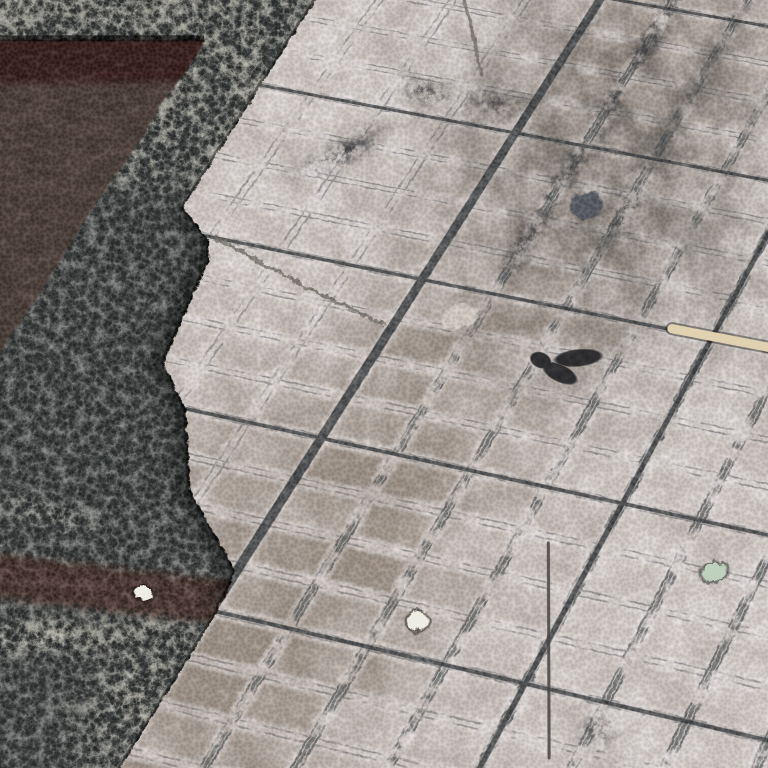
This texture is drawn by a three.js fragment shader. Its source:

```glsl
varying vec2 vUv;

vec2 hash2(vec2 p) {
  return fract(sin(vec2(dot(p, vec2(127.1, 311.7)), dot(p, vec2(269.5, 183.3)))) * 43758.5);
}

float cellular(vec2 p) {
  vec2 cell = floor(p), f = fract(p);
  float nearest = 4.0;
  for (int i = 0; i < 9; i++) {
    vec2 o = vec2(mod(float(i), 3.0), floor(float(i) / 3.0 + 0.01)) - 1.0;
    vec2 q = o + hash2(cell + o) - f;
    nearest = min(nearest, dot(q, q));
  }
  return sqrt(nearest);
}

float mottle(vec2 p) {
  float sum = 0.0, gain = 0.5;
  for (int i = 0; i < 4; i++) {
    sum += gain * cellular(p);
    p = mat2(1.6, 1.2, -1.2, 1.6) * p + 7.3;
    gain *= 0.6;
  }
  return sum;
}

float segment(vec2 p, vec2 a, vec2 b) {
  vec2 pa = p - a, ba = b - a;
  return length(pa - ba * clamp(dot(pa, ba) / dot(ba, ba), 0.0, 1.0));
}

float line(float dist, float width) {
  return 1.0 - smoothstep(width - 0.001, width + 0.001, dist);
}

float oval(vec2 p, float x, float y, float rx, float ry, float turn) {
  float c = cos(turn), s = sin(turn);
  return length(mat2(c, -s, s, c) * (p - vec2(x, y)) / vec2(rx, ry));
}

float disc(float dist) { return 1.0 - smoothstep(0.88, 1.12, dist); }

float glow(float dist) { return exp(-dist * dist); }

float ramp(float d, float a, float b, float rise) {
  return rise * clamp((d - a) / (b - a), 0.0, 1.0);
}

float brokenEdge(float d) {
  return 0.41 + ramp(d, 0.0, 0.271, -0.173) + ramp(d, 0.271, 0.312, 0.034)
    + ramp(d, 0.34, 0.471, -0.059) + ramp(d, 0.471, 0.534, 0.029)
    + ramp(d, 0.534, 0.638, 0.006) + ramp(d, 0.638, 0.745, 0.059)
    + ramp(d, 0.745, 0.8, -0.026) + ramp(d, 0.8, 1.0, -0.124);
}

void main() {
  vec2 p = vUv;
  float d = 1.0 - p.y, grime = mottle(p * 16.0), grit = mottle(p * 75.0);
  float blotch = smoothstep(0.35, 0.7, mix(grime, grit, 0.6));
  vec2 w = p + 0.012 * (vec2(grime, grit) - 0.5);

  // rough concrete
  vec3 ground = mix(vec3(0.21, 0.22, 0.22), vec3(0.49, 0.5, 0.49), smoothstep(0.25, 0.85, grit));
  float worn = 0.75 - 0.75 * smoothstep(0.2, 0.27, d) + glow(oval(p, 0.18, 0.1, 0.06, 0.12, -0.5))
    + glow(oval(p, 0.05, 0.17, 0.11, 0.025, 0.0)) + 0.8 * glow(oval(p, 0.06, 0.33, 0.06, 0.018, -0.2));
  ground = mix(ground, vec3(0.71, 0.7, 0.66), min(worn, 1.0) * blotch);

  // rusty strip and pit
  float strip = 1.0 - smoothstep(0.02, 0.037, abs(w.y - 0.25 + 0.12 * p.x));
  ground = mix(ground, vec3(0.32, 0.23, 0.21) * (0.7 + 0.6 * grit), 0.8 * strip);
  float pit = smoothstep(-0.003, 0.003, min(0.301 - 0.655 * d - w.x, d - 0.052));
  vec3 rust = mix(vec3(0.25, 0.16, 0.15), vec3(0.33, 0.28, 0.26), smoothstep(0.1, 0.125, d + 0.01 * grime));
  ground = mix(ground, rust * (0.75 + 0.45 * mottle(p * vec2(18.0, 65.0))), pit);
  ground *= 1.0 - 0.6 * line(abs(d - 0.05), 0.004) * step(p.x, 0.265);

  // tile coordinates in perspective
  float dx = p.x - 0.553, depth = (d - 0.178 * dx) / (1.0 + 0.065 * dx);
  vec2 tile = vec2((p.x - 0.781 + 0.636 * d) / (0.3835 + 0.096 * d), (depth - 0.151) / (0.197 + 0.0456 * depth));
  vec2 inner = tile * 4.0 + 0.05 * (grit - 0.5);
  vec2 gap = (0.5 - abs(fract(inner) - 0.5)) * vec2(0.079, 0.057);
  vec2 seam = (0.5 - abs(fract(tile) - 0.5)) * vec2(0.316, 0.228);

  // pads with dirt
  float pad = smoothstep(0.005, 0.012, min(gap.x, gap.y));
  float dirt = 0.2 + 0.55 * glow((tile.x - 0.3) / 0.45)
    + 0.3 * smoothstep(1.0, 2.2, tile.y) * (1.0 - smoothstep(0.1, 0.7, tile.x));
  dirt *= 0.35 + 0.39 * pad * (1.0 + hash2(floor(inner)).x);
  dirt += 0.7 * (grime - 0.45);
  vec3 paving = mix(vec3(0.85, 0.83, 0.825), vec3(0.61, 0.565, 0.525), clamp(dirt, 0.0, 1.0));
  float shade = glow(oval(p, 0.8, 0.79, 0.2, 0.24, -0.4));
  paving = mix(paving, vec3(0.45, 0.43, 0.41), shade * (0.25 + 0.6 * smoothstep(0.3, 0.7, grime)));

  // grooves and joints
  float heavy = smoothstep(0.0, 0.25, tile.x);
  float rib = max(line(abs(gap.x - 0.004), 0.0012) * (0.45 + 0.35 * heavy), line(abs(gap.y - 0.0035), 0.001) * 0.5);
  rib = max(rib, line(gap.x, 0.002) * heavy * 0.75) * smoothstep(0.32, 0.6, mottle(p * 28.0 + 4.0));
  paving = mix(paving, vec3(0.35, 0.36, 0.36), rib);
  float joint = max(line(seam.y, 0.0023), line(seam.x, tile.x < 0.5 ? 0.005 : 0.0028));
  paving = mix(paving, vec3(0.17, 0.18, 0.19) + 0.2 * grit, 0.85 * joint);

  // stains and cracks
  float streak = glow((tile.x - 0.25) / 0.045) + 0.5 * glow((tile.x - 0.5) / 0.035);
  float stain = streak * (1.0 - smoothstep(0.6, 1.1, tile.y)) + glow(oval(p, 0.445, 0.8, 0.055, 0.016, 0.45))
    + glow(oval(p, 0.555, 0.88, 0.035, 0.016, -0.3)) + 0.8 * glow(oval(p, 0.645, 0.865, 0.04, 0.025, 0.0))
    + glow(oval(p, 0.815, 0.73, 0.02, 0.03, -0.3)) + 0.8 * glow(oval(p, 0.78, 0.05, 0.025, 0.02, 0.0));
  paving = mix(paving, vec3(0.25, 0.25, 0.26), min(stain, 1.0) * blotch);
  paving = mix(paving, vec3(0.29, 0.31, 0.35), 0.8 * disc(oval(w, 0.762, 0.732, 0.022, 0.018, 0.0)));
  paving = mix(paving, vec3(0.83, 0.81, 0.78), 0.8 * disc(oval(w, 0.599, 0.587, 0.025, 0.016, 0.2)));
  vec2 bend = vec2(0.417, 0.616);
  float crack = min(segment(w, vec2(0.28, 0.69), bend), segment(w, bend, vec2(0.5, 0.577)));
  crack = min(crack, segment(w, vec2(0.603, 1.0), vec2(0.63, 0.9)));
  paving = mix(paving, vec3(0.45, 0.44, 0.41), 0.8 * line(crack, 0.0022));

  // broken rim with cast shadow
  float rim = p.x - brokenEdge(d) + 0.008 * (grit - 0.5);
  ground *= 1.0 - 0.4 * smoothstep(-0.035, 0.0, rim) * smoothstep(0.25, 0.3, d) * (1.0 - smoothstep(0.76, 0.82, d));
  vec3 colour = mix(ground, paving, smoothstep(-0.001, 0.0015, rim));
  colour *= 1.0 - 0.45 * line(abs(rim + 0.001), 0.002);
  colour += 0.13 * (cellular(p * 190.0) - 0.48) + 0.08 * (grit - 0.5);

  // leaf, sticks and pebbles
  float leaf = min(oval(p, 0.753, 0.534, 0.031, 0.011, 0.1), oval(p, 0.729, 0.514, 0.024, 0.011, -0.45));
  leaf = min(leaf, oval(p, 0.704, 0.531, 0.014, 0.01, -0.4));
  colour = mix(colour, vec3(0.13, 0.13, 0.14) + 0.12 * grit, disc(leaf));
  float twig = segment(p, vec2(0.714, 0.293), vec2(0.715, 0.013));
  colour = mix(colour, vec3(0.27, 0.26, 0.26), 0.85 * line(twig, 0.002));
  float stick = segment(p, vec2(0.875, 0.572), vec2(1.01, 0.546));
  colour = mix(colour * (1.0 - 0.4 * line(stick, 0.0085)), vec3(0.88, 0.82, 0.69), line(stick, 0.006));
  float pebble = min(oval(w, 0.185, 0.227, 0.012, 0.009, -0.2), oval(w, 0.543, 0.191, 0.014, 0.012, 0.3));
  pebble = min(pebble, oval(w, 0.93, 0.254, 0.016, 0.011, 0.3));
  colour *= 1.0 - 0.45 * disc(pebble / 1.25);
  colour = mix(colour, mix(vec3(0.93, 0.93, 0.89), vec3(0.74, 0.82, 0.74), step(0.8, p.x)), disc(pebble));
  gl_FragColor = vec4(clamp(colour, 0.0, 1.0), 1.0);
}
```
